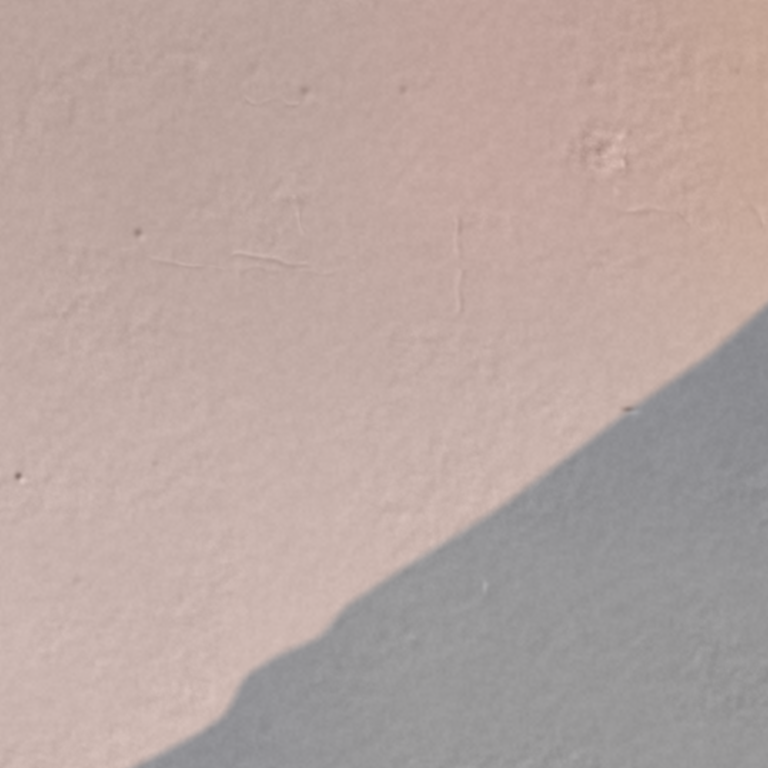
Reproduce this texture procedurally as a WebGL 1 fragment shader.

```glsl
precision highp float;
// Sunlit pink plaster wall with a soft diagonal shadow, shallow scratches and pits.
uniform vec2 u_resolution;

float hash(vec2 p) {
  vec3 q = fract(vec3(p.xyx) * 0.1031);
  q += dot(q, q.yzx + 33.33);
  return fract((q.x + q.y) * q.z);
}

float noise(vec2 p) {
  vec2 i = floor(p), f = fract(p);
  f = f * f * (3.0 - 2.0 * f);
  return mix(mix(hash(i), hash(i + vec2(1.0, 0.0)), f.x),
             mix(hash(i + vec2(0.0, 1.0)), hash(i + 1.0), f.x), f.y);
}

float fbm(vec2 p) {
  float sum = 0.0, amp = 0.5;
  for (int i = 0; i < 4; i++) {
    sum += amp * noise(p);
    p = p * 2.03 + 17.3;
    amp *= 0.5;
  }
  return sum;
}

// Light from the upper left turns height differences into shading.
float emboss(vec2 p, float scale) {
  vec2 toLight = vec2(-0.35, 0.35);
  return fbm(p * scale) - fbm(p * scale + toLight);
}

// Adds a rise between x0 and x1.
float ramp(float x, float x0, float x1, float rise) {
  return rise * clamp((x - x0) / (x1 - x0), 0.0, 1.0);
}

float shadowHeight(float x) {
  float h = 0.53 * (min(x, 0.26) - 0.173);
  h += ramp(x, 0.260, 0.295, 0.025) + ramp(x, 0.295, 0.317, 0.047);
  h += ramp(x, 0.317, 0.358, 0.027) + ramp(x, 0.358, 0.417, 0.026);
  h += ramp(x, 0.417, 0.449, 0.039) + ramp(x, 0.449, 0.521, 0.048);
  h += ramp(x, 0.521, 0.651, 0.081) + ramp(x, 0.651, 0.820, 0.127);
  return h + ramp(x, 0.820, 0.924, 0.072) + ramp(x, 0.924, 1.03, 0.093);
}

// Approximate signed distance above the shadow boundary.
float shadowDistance(vec2 p) {
  float e = 0.008;
  float lo = shadowHeight(p.x - e), hi = shadowHeight(p.x + e);
  float slope = (hi - lo) / (2.0 * e);
  float h = (lo + hi + 2.0 * shadowHeight(p.x)) * 0.25;
  return (p.y - h) / sqrt(1.0 + slope * slope);
}

// Paired light and dark flanks along a broken segment.
float crease(vec2 p, vec2 a, vec2 b, float width) {
  vec2 ab = b - a, ap = p - a;
  float t = clamp(dot(ap, ab) / dot(ab, ab), 0.0, 1.0);
  float d = length(ap - ab * t) / width;
  float side = dot(ap, normalize(vec2(-ab.y, ab.x))) / width;
  return side * exp(-d * d) * smoothstep(0.25, 0.7, noise(p * 75.0));
}

// A small dent with a bright lower-right lip.
float pit(vec2 p, vec2 c, float r) {
  vec2 q = (p - c) / r, lip = q - vec2(0.9, -0.9);
  return 0.5 * exp(-dot(lip, lip)) - exp(-dot(q, q));
}

float scratches(vec2 p) {
  vec2 q = p + 0.012 * (vec2(noise(p * 45.0), noise(p * 45.0 + 9.0)) - 0.5);
  float s = crease(q, vec2(0.306, 0.665), vec2(0.397, 0.656), 0.004);
  s += 0.7 * crease(q, vec2(0.14, 0.675), vec2(0.285, 0.645), 0.004);
  s += 0.5 * crease(q, vec2(0.30, 0.648), vec2(0.45, 0.648), 0.004);
  s += 0.8 * crease(q, vec2(0.315, 0.870), vec2(0.385, 0.866), 0.004);
  s += crease(q, vec2(0.596, 0.595), vec2(0.598, 0.710), 0.005);
  s += 0.8 * crease(q, vec2(0.395, 0.692), vec2(0.387, 0.742), 0.004);
  s += crease(q, vec2(0.805, 0.728), vec2(0.880, 0.730), 0.005);
  s += 1.2 * crease(q, vec2(0.882, 0.728), vec2(0.925, 0.680), 0.005);
  s += crease(q, vec2(0.978, 0.738), vec2(1.0, 0.705), 0.004);
  return s + 1.5 * crease(q, vec2(0.812, 0.745), vec2(0.812, 0.825), 0.006);
}

float pits(vec2 p) {
  float s = 4.5 * pit(p, vec2(0.024, 0.380), 0.005);
  s += 2.4 * pit(p, vec2(0.180, 0.697), 0.006) + pit(p, vec2(0.202, 0.397), 0.006);
  s += 1.3 * pit(p, vec2(0.525, 0.883), 0.006) + 1.4 * pit(p, vec2(0.397, 0.882), 0.007);
  s += pit(p, vec2(0.100, 0.245), 0.006) + pit(p, vec2(0.771, 0.893), 0.006);
  s += pit(p, vec2(0.328, 0.911), 0.007) + pit(p, vec2(0.960, 0.908), 0.006);
  s += 3.0 * pit((p - vec2(0.818, 0.467)) * vec2(0.5, 1.0), vec2(0.0), 0.004);
  return s - 1.3 * pit((p - vec2(0.632, 0.236)) * vec2(1.0, 0.5), vec2(0.0), 0.004);
}

void main() {
  vec2 p = gl_FragCoord.xy / u_resolution;
  float d = shadowDistance(p);

  // Sunlit gradient, brightest by the shadow, pinker above, orange at upper right.
  vec3 lit = mix(vec3(0.785, 0.705, 0.685), vec3(0.732, 0.645, 0.618), smoothstep(0.05, 0.95, p.y));
  lit += vec3(0.022, 0.018, 0.012) * exp(-max(d, 0.0) * 8.0);
  lit += vec3(0.024, 0.0, -0.002) * smoothstep(0.35, 0.65, p.x) * smoothstep(0.45, 0.8, p.y);
  lit += vec3(0.004, -0.003, -0.032) * smoothstep(0.7, 1.05, p.x) * smoothstep(0.3, 0.9, p.y);
  lit += 0.03 * (fbm(p * 5.0) - 0.47);

  // Cool shade, lighter and warmer towards the bottom.
  vec3 shade = mix(vec3(0.598, 0.594, 0.596), vec3(0.545, 0.546, 0.564), smoothstep(0.1, 0.55, p.y));
  shade -= vec3(0.025, 0.022, 0.008) * (1.0 - smoothstep(0.25, 0.55, p.x));
  shade += 0.035 * (fbm(p * 7.0 + 4.0) - 0.47);
  vec3 color = mix(shade, lit, smoothstep(-0.009, 0.009, d));

  // Plaster grain in uneven patches, a rough chip and individual marks.
  vec2 chip = (p - vec2(0.778, 0.803)) / vec2(0.038, 0.034);
  float rough = smoothstep(0.45, 0.7, fbm(p * 11.0 + 2.0));
  float relief = (0.038 + 0.06 * rough) * emboss(p, 60.0);
  relief += 0.02 * (noise(p * 230.0) - 0.5) + 0.014 * (noise(p * 110.0 + 5.0) - 0.5);
  relief += 0.4 * emboss(p, 40.0) * exp(-dot(chip, chip));
  relief += 0.085 * scratches(p) + 0.06 * pits(p);
  gl_FragColor = vec4(color + relief, 1.0);
}
```
